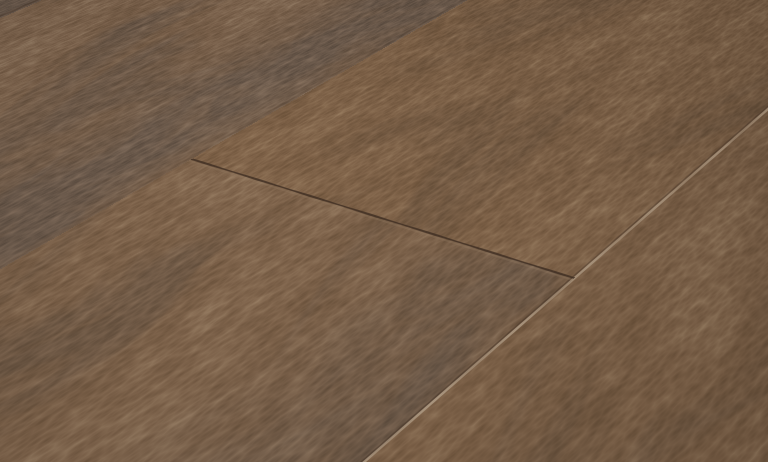
A Shadertoy shader for this texture:

```glsl
// Smoked brown wood floor planks in perspective, with one dark butt joint and pale bevelled seams.

const float HORIZON = 2.554;       // height where parallel floor lines meet
const float SEAM_VANISH = 3.71;    // vanishing point of the long seams
const float JOINT_VANISH = -5.69;  // vanishing point of the butt joints
const float PLANK_WIDTH = 0.592;
const float PLANK_LENGTH = 3.2;
const float STAGGER = 1.5;         // joint shift from row to row

const vec3 DARK_WOOD = vec3(0.395, 0.305, 0.220);
const vec3 WARM_WOOD = vec3(0.468, 0.368, 0.278);
const vec3 PALE_WOOD = vec3(0.575, 0.480, 0.380);
const vec3 SMOKE = vec3(0.405, 0.338, 0.280);
const vec3 GROOVE = vec3(0.24, 0.175, 0.13);
const vec3 BEVEL = vec3(0.66, 0.58, 0.49);

vec2 hash2(vec2 cell) {
    vec2 q = vec2(dot(cell, vec2(127.1, 311.7)), dot(cell, vec2(269.5, 183.3)));
    return fract(sin(q) * 43758.55);
}

// Distance to the nearest scattered point, about 0 to 1
float cellular(vec2 q) {
    vec2 cell = floor(q), local = fract(q);
    float nearest = 2.0;
    for (int y = -1; y <= 1; y++)
    for (int x = -1; x <= 1; x++) {
        vec2 offset = vec2(x, y);
        vec2 delta = offset + hash2(cell + offset) - local;
        nearest = min(nearest, dot(delta, delta));
    }
    return sqrt(nearest);
}

// Warped layered sines, about -1 to 1
float cloud(vec2 q) {
    float sum = 0.0, amplitude = 0.5;
    for (int i = 0; i < 5; i++) {
        q += 0.6 * sin(q.yx * 1.3 + float(i) * 1.7);
        sum += amplitude * sin(q.x) * cos(q.y);
        q = mat2(1.36, 1.02, -1.02, 1.36) * q + 2.3;
        amplitude *= 0.6;
    }
    return sum;
}

// Fibres: short cells stretched along the plank at three sizes
float fibres(vec2 q) {
    float sum = 0.0;
    vec2 frequency = vec2(44.0, 8.0);
    for (int i = 0; i < 3; i++) {
        sum += 0.42 * (cellular(q * frequency + float(i) * 17.0) - 0.48);
        frequency *= vec2(1.65, 2.0);
    }
    return sum;
}

// x: floor coordinate of lines through a vanishing point; y: canvas length per unit
vec2 floorCoord(vec2 p, float vanishX) {
    float depth = HORIZON - p.y;
    float slope = (p.x - vanishX) / depth;
    return vec2(slope, depth / sqrt(1.0 + slope * slope));
}

float stroke(float dist, float halfWidth, float pixel) {
    return 1.0 - smoothstep(halfWidth - 0.7 * pixel, halfWidth + 0.7 * pixel, abs(dist));
}

vec3 woodColor(vec2 q, float inRow, float warmth, vec2 seed) {
    vec2 grainPos = q + seed * vec2(3.7, 5.3);
    float grain = fibres(grainPos);
    float broad = cloud(grainPos * vec2(8.0, 2.6));
    float mottle = cloud(grainPos * vec2(26.0, 9.0) + 4.0);

    float tone = 0.47 + 0.85 * grain + 0.26 * broad + 0.12 * mottle;
    vec3 wood = mix(DARK_WOOD, WARM_WOOD, smoothstep(-0.1, 0.55, tone));
    wood = mix(wood, PALE_WOOD, smoothstep(0.35, 1.15, tone));

    // Smoky streak near one long edge, plus loose grey patches
    float edge = (inRow - 0.87 + 0.05 * broad) / 0.15;
    float streak = exp(-edge * edge) * (1.0 - warmth) * (1.1 + 0.6 * mottle);
    float patches = smoothstep(0.0, 0.6, -broad) * (0.75 - 0.5 * warmth);
    wood = mix(wood, SMOKE * (1.0 + 0.4 * grain), clamp(streak + patches, 0.0, 0.9));
    return wood * mix(vec3(0.985, 1.0, 1.04), vec3(1.01, 0.995, 0.97), warmth);
}

void mainImage(out vec4 fragColor, in vec2 fragCoord) {
    float pixel = 1.0 / iResolution.y;
    vec2 p = fragCoord * pixel;

    // Floor coordinates, with the visible joint at along = 0
    vec2 lateral = floorCoord(p, SEAM_VANISH);
    vec2 lengthwise = floorCoord(p, JOINT_VANISH);
    float across = (lateral.x + 1.736) / PLANK_WIDTH;
    float along = lengthwise.x - 3.216;
    float row = floor(across);
    float plank = (along - STAGGER * row) / PLANK_LENGTH;
    float board = floor(plank);

    float warmth = 0.5 + 0.5 * sin(2.1 * row + 1.3 * board + 1.5);
    vec3 color = woodColor(vec2(across, along), across - row, warmth, vec2(row, board));

    // Soft sheen over the left and middle, falling off to the corners
    vec2 fromSheen = (p - vec2(0.6, 0.5)) * vec2(0.8, 1.0);
    color *= 1.055 - 0.16 * dot(fromSheen, fromSheen);

    // Long seams: dark at the back, glinting towards the front
    float seamIndex = floor(across + 0.5);
    float seam = (across - seamIndex) * PLANK_WIDTH * lateral.y;
    float glint = clamp(0.05 + 0.85 * seamIndex, 0.0, 0.9);
    glint *= 1.0 - 0.35 * p.y + 0.15 * sin(along * 23.0);
    float shade = seamIndex == 0.0 ? 0.15 : 0.4;
    color = mix(color, GROOVE, shade * stroke(seam + 0.004, 0.002, pixel));
    color = mix(color, BEVEL, max(glint, 0.0) * stroke(seam, 0.0026, pixel));

    // Butt joint: thin dark groove with a faint worn lip
    float joint = (plank - floor(plank + 0.5)) * PLANK_LENGTH * lengthwise.y;
    float wear = 0.0004 * sin(across * 41.0);
    color = mix(color, PALE_WOOD, 0.3 * stroke(joint + 0.005, 0.002, pixel));
    color = mix(color, GROOVE, 0.8 * stroke(joint, 0.0019 + wear, pixel));

    fragColor = vec4(color, 1.0);
}
```
